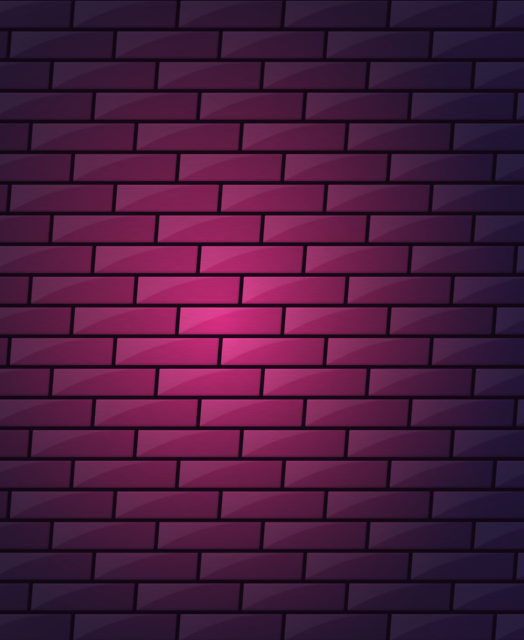
Give the GLSL for this texture, as a WebGL 1 fragment shader.

```glsl
precision highp float;
// Glossy brick wall in the dark, lit by a soft magenta pool of light.

uniform vec2 u_resolution;

// Lengths are fractions of the canvas height; y runs down from the top edge.
#define BRICK_PITCH vec2(0.16484, 0.04792)
#define FIRST_JOINT vec2(0.1129, -0.0017)
#define ROW_SHIFT 0.4
#define MORTAR_HALF 0.0029
#define JOINT_SLANT 0.0036
#define CORNER_RADIUS 0.0016
#define GLOW_CENTER vec2(0.345, 0.503)
#define GLOW_RADIUS vec2(0.50, 0.56)
#define GLOW_FALLOFF 1.45
#define SHEEN_STRENGTH 0.055
#define GRAIN_STRENGTH 0.035

float hash(vec2 p) {
    vec3 q = fract(vec3(p.xyx) * 0.1031);
    q += dot(q, q.yzx + 33.33);
    return fract((q.x + q.y) * q.z);
}

float valueNoise(vec2 p) {
    vec2 cell = floor(p);
    vec2 f = fract(p);
    f = f * f * (3.0 - 2.0 * f);
    float upper = mix(hash(cell), hash(cell + vec2(1.0, 0.0)), f.x);
    float lower = mix(hash(cell + vec2(0.0, 1.0)), hash(cell + 1.0), f.x);
    return mix(upper, lower, f.y);
}

float roundedBox(vec2 p, vec2 halfSize, float radius) {
    vec2 q = abs(p) - halfSize + radius;
    return length(max(q, 0.0)) + min(max(q.x, q.y), 0.0) - radius;
}

// Dusky violet at zero, hot magenta at one.
vec3 litColor(float light) {
    return vec3(0.145, 0.085, 0.190)
         + light * vec3(0.70, 0.085, 0.22)
         + light * light * vec3(0.0, 0.01, 0.10);
}

void main() {
    vec2 p = gl_FragCoord.xy / u_resolution.y;
    p.y = 1.0 - p.y;
    float blur = max(0.9 / u_resolution.y, 0.0012);

    // Running bond: every row slides by a fixed part of a brick
    float rowCoord = (p.y - FIRST_JOINT.y) / BRICK_PITCH.y;
    float row = floor(rowCoord);
    float v = fract(rowCoord);
    float leaningX = p.x - FIRST_JOINT.x + JOINT_SLANT * (v - 0.5);
    float columnCoord = leaningX / BRICK_PITCH.x - ROW_SHIFT * row;
    float column = floor(columnCoord);
    vec2 uv = vec2(fract(columnCoord), v);

    // Brick outline
    vec2 local = (uv - 0.5) * BRICK_PITCH;
    vec2 halfSize = 0.5 * BRICK_PITCH - MORTAR_HALF;
    float dist = roundedBox(local, halfSize, CORNER_RADIUS);
    float brickMask = 1.0 - smoothstep(-blur, blur, dist);

    // Pool of light
    float reach = length((p - GLOW_CENTER) / GLOW_RADIUS);
    float light = pow(max(1.0 - reach, 0.0), GLOW_FALLOFF);
    vec3 brick = litColor(light);
    float coolSide = smoothstep(0.55, 0.82, p.x);
    brick += coolSide * vec3(-0.015, -0.004, 0.018);

    // Each face dims gently to the right and downward
    vec2 face = clamp(local / halfSize * 0.5 + 0.5, 0.0, 1.0);
    brick *= 1.06 - 0.10 * face.x - 0.05 * face.y;
    brick *= 0.98 + 0.04 * hash(vec2(column, row) + 57.0);

    // Curved reflection over the upper left of each face
    float rise = max(1.0 - face.x / 0.88, 0.0);
    float curve = rise * rise;
    float sheen = smoothstep(-0.05, 0.05, curve - face.y);
    sheen *= 1.0 - 0.45 * face.x;
    brick += sheen * SHEEN_STRENGTH * (vec3(0.55, 0.65, 0.60) + light * vec3(0.3, 0.9, 0.7));

    // Bevel: light upper rim, shaded lower and right rims
    float topRim = smoothstep(0.004, 0.0, local.y + halfSize.y);
    float lowRim = smoothstep(0.005, 0.0, halfSize.y - local.y);
    float rightRim = smoothstep(0.004, 0.0, halfSize.x - local.x);
    brick *= 1.0 + 0.09 * topRim - 0.14 * lowRim - 0.10 * rightRim;

    // Fine horizontal grain
    float grain = valueNoise(p * vec2(90.0, 420.0) + row * 7.0);
    brick *= 1.0 + GRAIN_STRENGTH * (grain - 0.5);

    // Dark mortar with a trace of the light
    vec3 mortar = vec3(0.065, 0.025, 0.075) + light * vec3(0.05, 0.0, 0.025);
    gl_FragColor = vec4(mix(mortar, brick, brickMask), 1.0);
}
```
